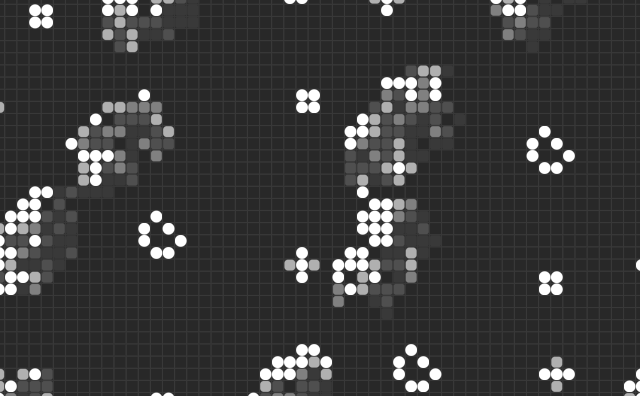
This pattern is drawn by a Shadertoy shader. Its source:

```glsl
// Cellular automaton board: white live cells, fading grey trails, a faint grid.
// Jittered tiles scatter tilted colonies and small stable figures; each cell takes
// the brightest shade among nearby figures and is drawn as a disc or rounded square.

const float ROWS = 32.64;        // cells along the canvas height
const float TILE = 11.0;         // cells along one tile
const float LIVE = 1.0;
const float RECENT = 0.69;
const float FADING = 0.50;
const float OLD = 0.31;
const float OLDEST = 0.225;
const float BOARD = 0.157;
const float GRID_LINE = 0.22;

float hash(vec2 p) {
    vec3 q = fract(p.xyx * 0.1031);
    q += dot(q, q.yzx + 33.33);
    return fract((q.x + q.y) * q.z);
}

float valueNoise(vec2 p) {
    vec2 i = floor(p), f = fract(p);
    f = f * f * (3.0 - 2.0 * f);
    float low = mix(hash(i), hash(i + vec2(1, 0)), f.x);
    float high = mix(hash(i + vec2(0, 1)), hash(i + vec2(1, 1)), f.x);
    return mix(low, high, f.y);
}

// Ragged tilted ellipse, fresh on its upper left flank and fading behind it
float colony(vec2 offset, vec2 radii, float tilt, vec2 cell) {
    float c = cos(tilt), s = sin(tilt);
    vec2 n = vec2(c * offset.x + s * offset.y, c * offset.y - s * offset.x) / radii;
    float grain = hash(cell + 71.0);
    float edge = length(n) + 0.5 * (valueNoise(cell * 0.5) - 0.5);
    if (edge > 1.0 || hash(cell + 19.0) < 0.06) return 0.0;

    float fresh = 0.5 * n.y + 0.9 * (valueNoise(cell * 0.6 + 7.0) - 0.5) + 0.7 * (grain - 0.5);
    if (fresh > 0.26) return LIVE;
    if (fresh > 0.12) return RECENT;
    if (fresh > -0.01) return FADING;
    return fresh > -0.28 ? OLD : OLDEST;
}

// Two by two square
float block(vec2 o) {
    return o == clamp(o, vec2(0), vec2(1)) ? LIVE : 0.0;
}

// Seven-cell open ring
float ring(vec2 o) {
    float d = length(o - vec2(0.4, 0.35));
    return d > 0.8 && d < 1.71 ? LIVE : 0.0;
}

// Three live cells crossed by their fading previous position
float blinker(vec2 o, bool upright) {
    if (abs(o.x) + abs(o.y) > 1.0) return 0.0;
    float across = upright ? o.x : o.y;
    return across == 0.0 ? LIVE : RECENT;
}

// Shade that the figure of one tile gives to a cell
float figure(vec2 tile, vec2 cell) {
    vec2 jitter = vec2(hash(tile + 3.0), hash(tile + 41.0)) - 0.5;
    vec2 offset = cell - floor((tile + 0.5) * TILE + 5.0 * jitter);
    float kind = mod(tile.x + 2.0 * tile.y, 5.0);
    float pick = hash(tile + 57.0);

    if (kind == 1.0) return block(offset);
    if (kind == 3.0) return ring(offset);
    if (kind == 4.0) return blinker(offset, pick > 0.5);
    vec2 radii = vec2(5.7, 3.5) * mix(0.8, 1.2, pick);
    return colony(offset, radii, mix(0.6, 1.1, hash(tile + 83.0)), cell);
}

float cellShade(vec2 cell) {
    vec2 home = floor(cell / TILE);
    float shade = 0.0;
    for (int y = -1; y <= 1; y++)
        for (int x = -1; x <= 1; x++)
            shade = max(shade, figure(home + vec2(x, y), cell));
    return shade;
}

float roundedBox(vec2 p, float halfSize, float corner) {
    vec2 q = abs(p) - halfSize + corner;
    return length(max(q, 0.0)) + min(max(q.x, q.y), 0.0) - corner;
}

float coverage(float dist, float softness) {
    return 1.0 - smoothstep(-softness, softness, dist);
}

void mainImage(out vec4 fragColor, in vec2 fragCoord) {
    vec2 board = fragCoord / iResolution.y * ROWS + vec2(0.607, 0.71);
    float pixel = ROWS / iResolution.y;
    vec2 local = fract(board) - 0.5;
    float shade = cellShade(floor(board) + vec2(4, 5));

    // Grid
    float toLine = 0.5 - max(abs(local.x), abs(local.y));
    float tone = mix(BOARD, GRID_LINE, coverage(toLine - 0.05, 0.5 * pixel));

    // Cell: live ones are discs, older ones turn squarer
    if (shade > 0.0) {
        bool live = shade == LIVE;
        float halfSize = live ? 0.49 : 0.45;
        float corner = live ? halfSize : mix(0.1, 0.3, shade / RECENT);
        float dist = roundedBox(local, halfSize, corner);
        tone = mix(tone, shade, coverage(dist, 0.75 * pixel));
    }
    fragColor = vec4(vec3(tone), 1.0);
}
```
